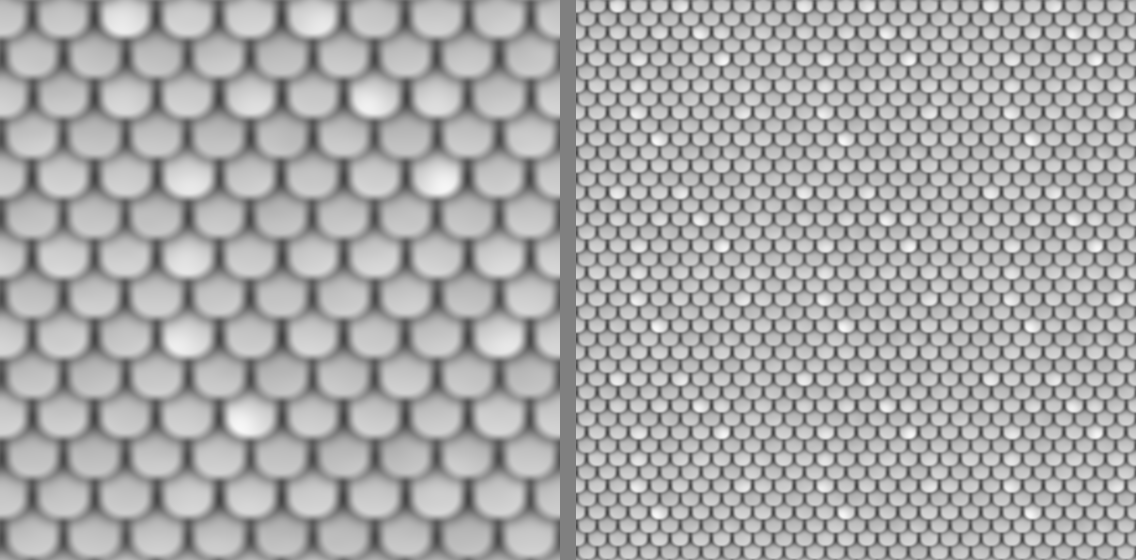
Left: one tile. Right: repeated 3 by 3.
A WebGL 2 fragment shader for this pattern:

```glsl
#version 300 es
precision highp float;
// Soft grey height map of overlapping rounded scales in staggered rows.

uniform vec2 u_resolution;
out vec4 fragColor;

const vec2 REPEATS = vec2(9.0, 14.0);   // scales across, rows down
const float ROW_HEIGHT = 9.0 / 14.0;    // in scale widths
const float HALF_WIDTH = 0.46;
const float SHADOW_REACH = 0.15;
const float SHADOW_DEPTH = 0.22;
const float GAP_DEPTH = 0.27;

float hash(vec2 p) {
    return fract(sin(dot(p, vec2(127.1, 311.7))) * 43758.5453);
}

// Value noise that wraps after a whole number of cells
float wrapNoise(vec2 p, vec2 period) {
    vec2 i = floor(p);
    vec2 f = fract(p);
    f = f * f * (3.0 - 2.0 * f);
    float a = hash(mod(i, period));
    float b = hash(mod(i + vec2(1.0, 0.0), period));
    float c = hash(mod(i + vec2(0.0, 1.0), period));
    float d = hash(mod(i + vec2(1.0, 1.0), period));
    return mix(mix(a, b, f.x), mix(c, d, f.x), f.y);
}

// Straight sides above the centre, rounded end below it
float scaleDistance(vec2 p, float halfWidth) {
    return length(vec2(p.x, 1.3 * min(p.y, 0.0))) - halfWidth;
}

// Brightness of one scale: paler at the tip, dark in the gap of the row above
float scaleTone(vec2 p, vec2 id, float rowLift) {
    float tone = 0.755 + rowLift - 0.15 * clamp(p.y, -0.4, 0.5);
    float gap = (p.y - ROW_HEIGHT) / 0.19;
    tone -= GAP_DEPTH * exp(-gap * gap);
    tone += 0.05 * (hash(id + 21.3) - 0.5);
    tone += 0.1 * (hash(id + 7.9) - 0.5) * p.x;
    // Some scales carry an off-centre highlight
    float rarity = pow(hash(id + 3.7), 5.0);
    vec2 spot = p - vec2(0.4 * (hash(id + 5.1) - 0.5), -0.1);
    float glow = exp(-7.0 * dot(spot, spot));
    return tone + rarity * (0.04 + 4.5 * rowLift) * glow;
}

// Lays one row of scales, with its contact shadow, over the tone below
float addRow(float below, vec2 p, float row) {
    float odd = mod(row, 2.0);
    float stagger = 0.5 - 0.5 * odd;
    float firstColumn = floor(p.x - stagger);
    float shade = 1.0;
    float cover = 0.0;
    float face = 0.0;
    for (int i = 0; i < 2; i++) {
        float column = firstColumn + float(i);
        vec2 id = mod(vec2(column, row), REPEATS);
        vec2 centre = vec2(column + stagger, (row + 0.5) * ROW_HEIGHT);
        centre.x += 0.02 * (hash(id + 11.0) - 0.5);
        vec2 local = p - centre;
        float d = scaleDistance(local, HALF_WIDTH + 0.02 * (hash(id + 17.0) - 0.5));
        float reach = max(d, 0.0) / SHADOW_REACH;
        shade *= 1.0 - SHADOW_DEPTH * exp(-reach * reach);
        float alpha = 1.0 - smoothstep(-0.17, 0.06, d);
        face += alpha * scaleTone(local, id, 0.03 * odd);
        cover += alpha;
    }
    return below * shade * max(1.0 - cover, 0.0) + face;
}

void main() {
    vec2 uv = gl_FragCoord.xy / u_resolution + vec2(-0.0025, -0.003);
    vec2 p = uv * REPEATS.x;
    float row = floor(uv.y * REPEATS.y);

    // Lower rows first, so each row overlaps the one beneath it
    float grey = 0.5;
    for (int k = -2; k <= 1; k++) {
        grey = addRow(grey, p, row + float(k));
    }

    // Faint uneven wear
    vec2 wearPeriod = REPEATS * 3.0;
    grey += 0.02 * (wrapNoise(uv * wearPeriod, wearPeriod) - 0.5);
    fragColor = vec4(vec3(clamp(grey, 0.0, 1.0)), 1.0);
}
```
